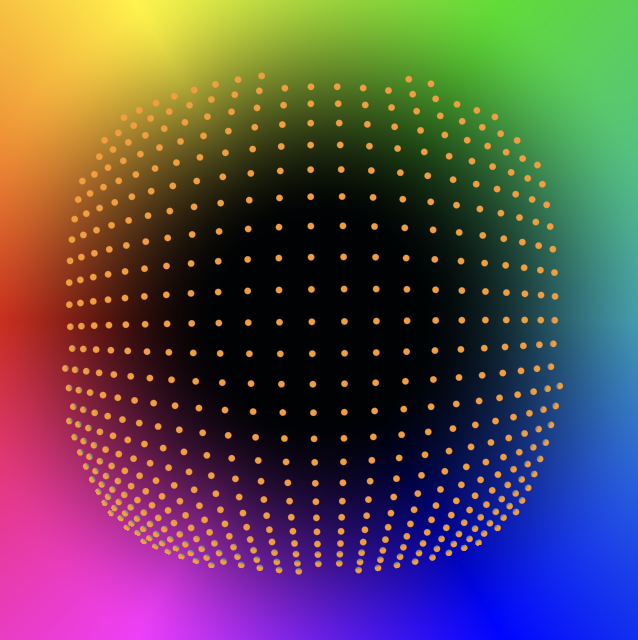
A WebGL 1 fragment shader for this background:

```glsl
precision highp float;
// A bulging grid of orange dots over a dark core ringed by a soft colour wheel.
uniform vec2 u_resolution;

const float PI = 3.14159265;
const vec2 BULGE_CENTER = vec2(0.004, 0.0326);
const float BULGE_RADIUS = 0.540;
const vec2 GRID_STEP = vec2(0.0950, 0.0944);
const vec2 GRID_PHASE = vec2(-0.306, 0.306);
const float TILT = 0.012;
const float ROW_BEND = 0.034;
const float KEYSTONE = 0.025;
const float DOT_RADIUS = 0.0052;

const vec3 CYAN = vec3(0.30, 0.67, 0.75);
const vec3 GREEN = vec3(0.38, 0.86, 0.22);
const vec3 YELLOW = vec3(1.00, 0.95, 0.30);
const vec3 RED = vec3(0.87, 0.20, 0.13);
const vec3 MAGENTA = vec3(0.93, 0.25, 0.97);
const vec3 BLUE = vec3(0.00, 0.02, 1.00);
const vec3 CORE = vec3(0.0, 0.008, 0.014);
const vec3 DOT_ORANGE = vec3(0.94, 0.62, 0.25);
const vec3 DOT_FRINGE = vec3(0.32, 0.48, 0.65);

// Weight of one wheel colour: a triangle one sector wide on each side
float sectorWeight(float sector, float index) {
  float gap = abs(sector - index);
  return max(0.0, 1.0 - min(gap, 6.0 - gap));
}

vec3 colorWheel(vec2 p) {
  float sector = mod(atan(p.y, p.x) / (PI / 3.0), 6.0);
  return CYAN * sectorWeight(sector, 0.0)
       + GREEN * sectorWeight(sector, 1.0)
       + YELLOW * sectorWeight(sector, 2.0)
       + RED * sectorWeight(sector, 3.0)
       + MAGENTA * sectorWeight(sector, 4.0)
       + BLUE * sectorWeight(sector, 5.0);
}

vec3 background(vec2 p) {
  float glow = smoothstep(0.15, 0.58, length(p));
  return mix(CORE, colorWheel(p), glow);
}

// Canvas position to the nearest cell of the flat grid
vec2 nearestCell(vec2 p) {
  vec2 d = (p - BULGE_CENTER) / BULGE_RADIUS;
  d = vec2(d.x + TILT * d.y, d.y - TILT * d.x);
  vec2 plane = d / sqrt(max(1.0 - dot(d, d), 0.05));
  plane.y += ROW_BEND * plane.x * plane.x;
  plane.x *= 1.0 - KEYSTONE * max(plane.y, 0.0);
  return floor(plane / GRID_STEP - GRID_PHASE + 0.5);
}

// Grid cell to its dot centre, projected onto the bulge
vec2 dotCenter(vec2 cell) {
  vec2 plane = (cell + GRID_PHASE) * GRID_STEP;
  plane.x /= 1.0 - KEYSTONE * max(plane.y, 0.0);
  plane.y -= ROW_BEND * plane.x * plane.x;
  vec2 d = plane / sqrt(1.0 + dot(plane, plane));
  d = vec2(d.x - TILT * d.y, d.y + TILT * d.x);
  return BULGE_CENTER + BULGE_RADIUS * d;
}

// Rounded-square extent of the dot field, 1.0 on its border
float fieldExtent(vec2 p) {
  vec2 q = abs(p - vec2(-0.0104, -0.004)) / 0.385;
  return dot(q * q, q);
}

void main() {
  float unit = min(u_resolution.x, u_resolution.y);
  vec2 p = (gl_FragCoord.xy - 0.5 * u_resolution) / unit;
  float soft = max(0.75 / unit, 0.0012);
  vec3 color = background(p);

  // Dots, with a cool fringe on the inner side near the lower border
  vec2 center = dotCenter(nearestCell(p));
  vec2 offset = p - center;
  float extent = fieldExtent(center);
  float disc = 1.0 - smoothstep(DOT_RADIUS - soft, DOT_RADIUS + soft, length(offset));
  float fringe = smoothstep(0.0, DOT_RADIUS, dot(offset, -normalize(center)));
  fringe *= smoothstep(0.65, 0.95, extent) * smoothstep(0.1, -0.2, center.y);
  vec3 dotColor = mix(DOT_ORANGE, DOT_FRINGE, fringe);
  color = mix(color, dotColor, disc * step(extent, 1.04));

  gl_FragColor = vec4(color, 1.0);
}
```
